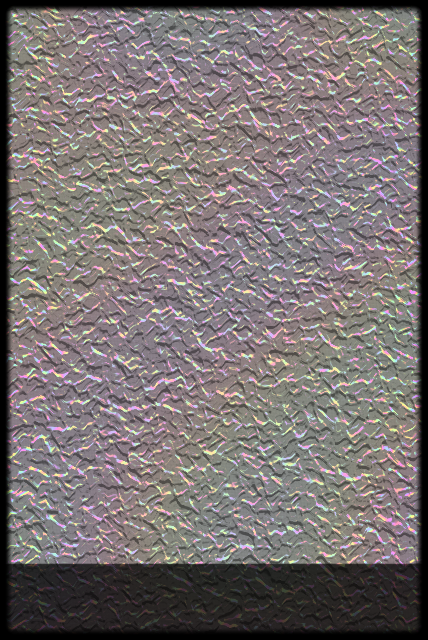
Give the GLSL for this texture, as a WebGL 1 fragment shader.

```glsl
precision highp float;
uniform vec2 u_resolution;

#define CELLS_ACROSS 27.0
#define CELL_STRETCH 1.35
#define EDGE_SHARPNESS 15.0
#define RIDGE_HEIGHT 0.45
#define LIGHT_STEP vec2(0.0007, 0.0032)
#define BAND_TOP 0.178
#define BAND_SHADE 0.28
#define PLASTER vec3(0.535, 0.513, 0.51)
#define SHEEN vec3(0.92, 0.82, 0.82)
#define SHEEN_TINT 0.17
#define TAU 6.2831853

vec2 hash2(vec2 c) {
  return fract(sin(vec2(dot(c, vec2(127.1, 311.7)), dot(c, vec2(269.5, 183.3)))) * 43758.5453);
}

// Cellular plateaus of random height, with raised seams between them
float plateaus(vec2 p) {
  vec2 home = floor(p);
  float nearest = 9.0, second = 9.0, total = 0.0, height = 0.0;
  for (int j = -1; j <= 1; j++) {
    for (int i = -1; i <= 1; i++) {
      vec2 cell = home + vec2(float(i), float(j));
      float d = length(cell + hash2(cell) - p);
      float weight = exp(-EDGE_SHARPNESS * d);
      height += weight * hash2(cell + 57.3).x;
      total += weight;
      second = min(second, max(nearest, d));
      nearest = min(nearest, d);
    }
  }
  float seam = 1.0 - smoothstep(0.0, 0.32, second - nearest);
  return height / total + RIDGE_HEIGHT * seam;
}

// Layered sines that make the cell edges ragged
vec2 ragged(vec2 p) {
  vec2 q = p + 0.007 * sin(p.yx * vec2(47.0, 39.0) + vec2(0.0, 1.7));
  q += 0.0035 * sin(q.yx * vec2(131.0, 149.0) + q * 61.0);
  return q + 0.0013 * sin(q.yx * vec2(307.0, 353.0) + q * 170.0);
}

float relief(vec2 p) {
  vec2 q = ragged(p) * vec2(1.0, CELL_STRETCH) * CELLS_ACROSS;
  return plateaus(q) + 0.5 * plateaus(q * 1.83 + 19.7);
}

vec3 rainbow(float hue) {
  return cos(TAU * (hue + vec3(0.0, 0.33, 0.67)));
}

// Slow drift of hue over the sheet
float drift(vec2 p) {
  return 0.3 * sin(p.x * 5.0 + 2.0 * sin(p.y * 4.0)) + 0.25 * sin(p.y * 7.0 - p.x * 6.0);
}

void main() {
  vec2 p = gl_FragCoord.xy / u_resolution.x;
  vec2 halfSize = 0.5 * u_resolution / u_resolution.x;
  float pixel = 1.0 / u_resolution.x;

  // Relief lit from above
  float slope = relief(p - LIGHT_STEP) - relief(p + LIGHT_STEP);
  float lit = smoothstep(0.1, 0.62, slope);
  float shaded = smoothstep(0.04, 0.65, -slope);

  // Flat plaster with faint tint and fine diagonal brushing
  float hue = drift(p);
  float sideways = smoothstep(0.25, 0.5, abs(p.x - 0.5));
  vec3 color = PLASTER + 0.022 * rainbow(hue);
  color += 0.012 * sin((p.x + p.y) * 480.0) * sin((p.x - p.y) * 390.0);
  color *= 1.0 - 0.42 * shaded;

  // Iridescent highlights
  float shimmer = hue + 0.35 * sin(p.x * 121.0 + 2.0 * sin(p.y * 83.0))
                + 0.25 * sin(p.y * 167.0 - p.x * 74.0);
  vec3 sheen = SHEEN + SHEEN_TINT * (1.0 + 0.5 * sideways) * rainbow(shimmer);
  color = mix(color, sheen, lit);

  // Dark band along the foot
  float band = 1.0 - smoothstep(BAND_TOP - pixel, BAND_TOP + pixel, p.y);
  color *= mix(1.0, BAND_SHADE, band);

  // Soft black frame with rounded corners
  float corner = 0.035;
  vec2 beyond = abs(p - halfSize) - halfSize + corner;
  float inside = corner - length(max(beyond, 0.0)) - min(max(beyond.x, beyond.y), 0.0);
  color *= smoothstep(0.011, 0.031, inside);

  gl_FragColor = vec4(clamp(color, 0.0, 1.0), 1.0);
}
```
